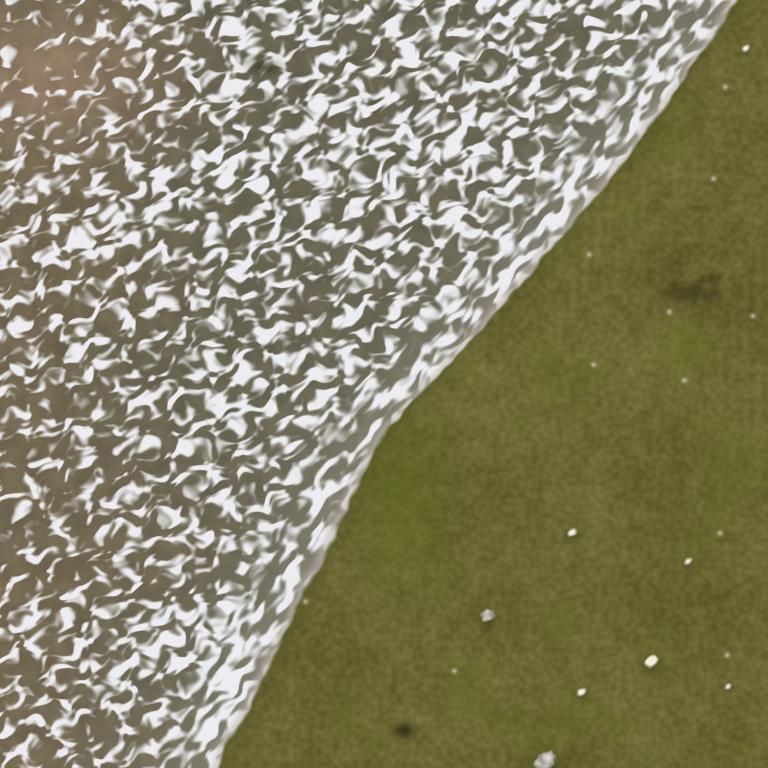
This texture is drawn by a Shadertoy shader. Its source:

```glsl
// Sunlit rippling water meeting a grassy bank along a bent diagonal shore.
// Thresholded, warped gradient noise makes the glints; layered noise makes the
// turf, and small distance shapes add stones and flowers.

const vec3 WATER_OLIVE = vec3(0.405, 0.390, 0.315);
const vec3 WATER_BROWN = vec3(0.450, 0.405, 0.315);
const vec3 SAND        = vec3(0.560, 0.480, 0.390);
const vec3 GLINT       = vec3(0.930, 0.930, 0.945);
const vec3 FOAM        = vec3(0.730, 0.710, 0.670);
const vec3 GRASS_DARK  = vec3(0.335, 0.325, 0.135);
const vec3 GRASS_LIGHT = vec3(0.500, 0.485, 0.270);
const vec3 GRASS_GREEN = vec3(0.390, 0.430, 0.130);
const vec3 SOIL        = vec3(0.230, 0.210, 0.110);
const vec3 STONE       = vec3(0.900, 0.890, 0.850);
const float GLINT_FREQ   = 54.0;
const float GLINT_LOW    = -0.09;
const float GLINT_HIGH   = 0.25;
const float RIPPLE_ANGLE = 0.50;
const float SHORE_ANGLE  = 0.88;
const float EDGE_SOFT    = 0.003;
const float FLOWER_GRID  = 11.0;

float hash(vec2 p) {
    return fract(sin(dot(p, vec2(127.1, 311.7))) * 43758.5);
}

vec2 gradientAt(vec2 cell) {
    float a = 6.2832 * hash(cell);
    return vec2(cos(a), sin(a));
}

float noise(vec2 p) {
    vec2 i = floor(p), f = fract(p);
    vec2 u = f * f * f * (f * (f * 6.0 - 15.0) + 10.0), e = vec2(1, 0);
    float a = dot(gradientAt(i), f);
    float b = dot(gradientAt(i + e), f - e);
    float c = dot(gradientAt(i + e.yx), f - e.yx);
    float d = dot(gradientAt(i + 1.0), f - 1.0);
    return mix(mix(a, b, u.x), mix(c, d, u.x), u.y);
}

float fbm(vec2 p) {
    float sum = 0.0, amp = 0.6;
    for (int i = 0; i < 4; i++) {
        sum += amp * noise(p);
        p = mat2(1.6, 1.2, -1.2, 1.6) * p + 7.3;
        amp *= 0.55;
    }
    return sum;
}

vec2 rotate(vec2 p, float a) {
    return mat2(cos(a), -sin(a), sin(a), cos(a)) * p;
}

// Soft round spot: 1 at the centre, fading out around the given radius
float spot(vec2 p, vec2 centre, vec2 radius) {
    vec2 d = (p - centre) / radius;
    return exp(-dot(d, d));
}

// Signed distance to the bank: negative in water, positive on grass
float bankDistance(vec2 p) {
    float t = p.y - 0.5;
    float x = max(0.283 + 0.5 * p.y, 0.560 + 0.96 * t - 0.32 * t * t);
    return 0.8 * (p.x - x) + 0.007 * noise(p * 17.0) + 0.003 * noise(p * 55.0);
}

vec3 water(vec2 p, float bank) {
    float sand = spot(p, vec2(0.06, 0.90), vec2(0.13, 0.09));
    float nearShore = exp(bank / 0.055);
    vec3 base = mix(WATER_BROWN, WATER_OLIVE, smoothstep(0.0, 0.35, p.x + 0.15 * fbm(p * 5.0)));
    base = mix(base, SAND, sand) * (1.0 + 0.18 * fbm(p * 32.0));
    base = mix(base, FOAM, 0.42 * nearShore);

    // Glints lean with the ripples, then stretch along the bank
    vec2 warp = vec2(noise(p * 36.0), noise(p * 36.0 + 19.0)) * 0.014;
    vec2 q = rotate(p + warp, RIPPLE_ANGLE) * vec2(0.72, 1.15);
    vec2 s = rotate(p + warp * 0.6, SHORE_ANGLE) * vec2(0.50, 1.20);
    float open = 0.68 * noise(q * GLINT_FREQ) + 0.48 * noise(q * GLINT_FREQ * 1.9 + 5.0);
    float lapping = 0.68 * noise(s * GLINT_FREQ) + 0.48 * noise(s * GLINT_FREQ * 1.9 + 5.0);
    float n = mix(open, lapping, smoothstep(-0.09, -0.03, bank));

    // Brighter and calmer regions
    n += 0.12 * noise(q * vec2(7.0, 15.0)) + 0.07 * nearShore - 0.19 * sand;
    n += 0.045 * spot(p, vec2(0.52, 0.82), vec2(0.35, 0.25));
    n += 0.070 * spot(p, vec2(0.22, 0.17), vec2(0.15, 0.06));
    n -= 0.090 * spot(p, vec2(0.04, 0.42), vec2(0.16, 0.14));
    n -= 0.090 * spot(p, vec2(0.16, 0.25), vec2(0.16, 0.035));
    n -= 0.060 * spot(p, vec2(0.03, 0.10), vec2(0.10, 0.15));
    vec3 col = mix(base, GLINT, smoothstep(GLINT_LOW, GLINT_HIGH, n));
    col = mix(col, SOIL, 0.7 * spot(p, vec2(0.345, 0.912), vec2(0.018, 0.009)));
    return mix(col, FOAM, 0.55 * smoothstep(-0.014, -0.002, bank));
}

vec3 grass(vec2 p, float bank) {
    float tone = 0.44 + 0.40 * fbm(p * 6.0) + 0.42 * fbm(p * 38.0) + 0.38 * noise(p * 120.0);
    tone += 0.14 * spot(p, vec2(0.75, 0.50), vec2(0.20, 0.10));
    vec3 col = mix(GRASS_DARK, GRASS_LIGHT, clamp(tone, 0.0, 1.0));
    float green = spot(p, vec2(0.52, 0.36), vec2(0.06, 0.12)) + spot(p, vec2(0.895, 0.545), vec2(0.03));
    col = mix(col, GRASS_GREEN, 0.45 * green + 0.25 * smoothstep(0.0, 0.35, fbm(p * 9.0 + 4.0)));
    float shade = spot(p, vec2(0.91, 0.63), vec2(0.06, 0.04)) * smoothstep(-0.2, 0.3, fbm(p * 30.0));
    col = mix(col, SOIL, 0.65 * shade + 0.25 * exp(-bank / 0.012));

    // Scattered pale flowers, one possible in each grid cell
    vec2 cell = floor(p * FLOWER_GRID);
    vec2 centre = (cell + 0.2 + 0.6 * vec2(hash(cell + 3.0), hash(cell + 8.0))) / FLOWER_GRID;
    col = mix(col, STONE, step(0.88, hash(cell)) * 0.6 * spot(p, centre, vec2(0.0035)));

    // Larger stones: position and radius
    vec3 stones[8] = vec3[8](vec3(0.745, 0.307, 0.006), vec3(0.896, 0.269, 0.005),
        vec3(0.635, 0.199, 0.010), vec3(0.848, 0.139, 0.009), vec3(0.757, 0.099, 0.006),
        vec3(0.948, 0.106, 0.004), vec3(0.710, 0.009, 0.015), vec3(0.971, 0.937, 0.005));
    for (int i = 0; i < 8; i++) {
        vec2 d = rotate(p - stones[i].xy, 0.6) * vec2(0.9, 1.25);
        float r = stones[i].z, edge = length(d) - r * (0.85 + 0.3 * noise(p * 140.0));
        col = mix(col, SOIL, 0.45 * spot(p, stones[i].xy - vec2(0.0, 0.6 * r), vec2(1.3 * r)));
        vec3 face = STONE * (r > 0.0095 ? 0.78 + 0.3 * noise(p * 110.0) : 1.05);
        col = mix(col, face, 1.0 - smoothstep(-EDGE_SOFT, EDGE_SOFT, edge));
    }
    return mix(col, SOIL * 0.8, 0.85 * spot(p, vec2(0.526, 0.049), vec2(0.013, 0.009)));
}

void mainImage(out vec4 fragColor, in vec2 fragCoord) {
    vec2 p = fragCoord / iResolution.xy;
    float bank = bankDistance(p);
    vec3 col = mix(water(p, min(bank, 0.0)), grass(p, max(bank, 0.0)),
                   smoothstep(-EDGE_SOFT, EDGE_SOFT, bank));
    fragColor = vec4(clamp(col, 0.0, 1.0), 1.0);
}
```
